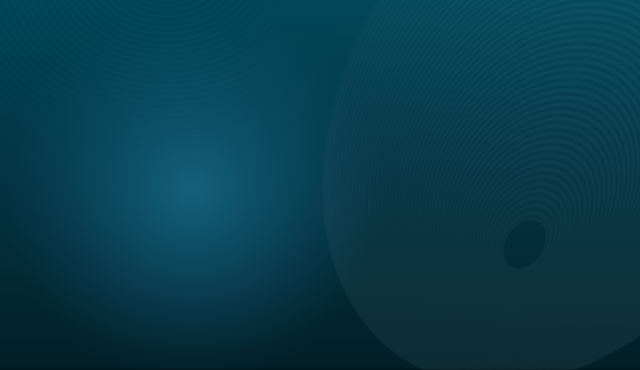
This background is drawn by a Shadertoy shader. Its source:

```glsl
#define TOP_COLOR vec3(0.010, 0.280, 0.350)
#define BOTTOM_COLOR vec3(0.010, 0.118, 0.158)
#define GLOW_COLOR vec3(0.080, 0.385, 0.500)
#define GLOW_CENTER vec2(0.520, 0.490)
#define GLOW_RADIUS 0.53
#define HOLE_CENTER vec2(1.418, 0.340)
#define RING_COUNT 55.0
#define RING_LIGHT 0.030
#define CORNER_CENTER vec2(0.450, 1.120)
#define CORNER_SPACING 0.018

const float TAU = 6.2831853;

// Maps the slanted ellipses of the ring family to circles.
vec2 unslant(vec2 v) {
    return vec2((v.x - 0.2614 * v.y) / 0.6335, v.y / 0.758);
}

// Family position: 0 on the rim of the hole, 1 on the outermost ring.
// Solves |q - t * drift| = holeRadius + t * growth for t.
float ringPosition(vec2 p) {
    vec2 q = unslant(p - HOLE_CENTER);
    vec2 drift = unslant(vec2(0.118, 0.378));
    float holeRadius = 0.087;
    float growth = 1.0 - holeRadius;
    float a = growth * growth - dot(drift, drift);
    float b = holeRadius * growth + dot(q, drift);
    float c = holeRadius * holeRadius - dot(q, q);
    return (sqrt(max(b * b - a * c, 0.0)) - b) / a;
}

// Soft repeated line that fades out where it is too fine to resolve.
float softLines(float phase) {
    float wave = 0.5 + 0.5 * cos(TAU * phase);
    return mix(wave, 0.5, smoothstep(0.3, 0.85, fwidth(phase)));
}

void mainImage(out vec4 fragColor, in vec2 fragCoord) {
    vec2 p = fragCoord / iResolution.y;
    float pixel = 1.0 / iResolution.y;

    // Vertical gradient and round glow
    vec3 color = mix(BOTTOM_COLOR, TOP_COLOR, p.y);
    float glow = max(1.0 - length(p - GLOW_CENTER) / GLOW_RADIUS, 0.0);
    color = mix(color, GLOW_COLOR, 0.97 * pow(glow, 1.25));

    // Faint dark arcs in the upper left
    vec2 corner = (p - CORNER_CENTER) * vec2(1.0, 1.15);
    float arcs = softLines(length(corner) / CORNER_SPACING);
    float arcFade = smoothstep(0.45, 1.0, p.y) * (1.0 - smoothstep(0.5, 0.95, p.x));
    color -= 0.012 * arcs * arcFade;

    // Pale veil between the hole and the outermost ring
    float t = ringPosition(p);
    float edge = max(fwidth(t), 1e-5);
    float inside = smoothstep(-edge, edge, t) * (1.0 - smoothstep(1.0 - edge, 1.0 + edge, t));
    vec3 veil = mix(vec3(0.045, 0.048, 0.048), vec3(0.016, 0.008, 0.008),
                    smoothstep(0.0, 0.65, p.y));
    color += veil * inside;

    // Drifting rings, clearest above and to the right of the hole
    float ringFade = mix(0.2, 1.0, smoothstep(0.15, 0.65, p.y))
                   * mix(0.4, 1.0, smoothstep(0.9, 1.55, p.x));
    color += RING_LIGHT * vec3(0.7, 1.0, 1.0) * softLines(t * RING_COUNT) * ringFade * inside;

    // Thin shade along the lower border
    color *= mix(0.7, 1.0, smoothstep(0.003 - pixel, 0.003 + pixel, p.y));

    fragColor = vec4(clamp(color, 0.0, 1.0), 1.0);
}
```
